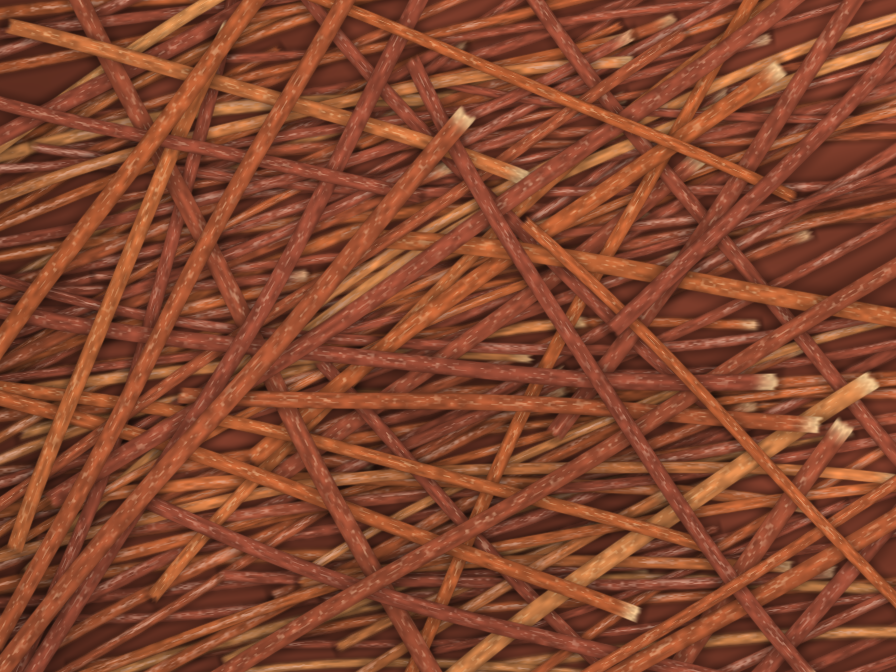
Reproduce this texture procedurally as a WebGL 1 fragment shader.

```glsl
precision highp float;
// Tangle of glossy auburn fibres: soft streaming strands behind, crisp crossing strands in front.
uniform vec2 u_resolution;

#define FIBRES 150
#define BACK_SHARE 0.75
#define HALF_WIDTH 0.0125
#define SHADOW 0.24
#define GLINT 0.72
#define GAP_COLOR vec3(0.39, 0.185, 0.13)
#define RUST_COLOR vec3(0.58, 0.285, 0.205)
#define AMBER_COLOR vec3(0.71, 0.365, 0.20)
#define TAN_COLOR vec3(0.84, 0.55, 0.32)
#define SHEEN_COLOR vec3(0.88, 0.69, 0.60)
#define TIP_COLOR vec3(1.0, 0.84, 0.62)

float hash(vec2 p) {
  return fract(sin(dot(p, vec2(127.1, 311.7))) * 43758.5453);
}

float noise(vec2 p) {
  vec2 cell = floor(p);
  vec2 f = fract(p);
  f = f * f * (3.0 - 2.0 * f);
  float low = mix(hash(cell), hash(cell + vec2(1.0, 0.0)), f.x);
  float high = mix(hash(cell + vec2(0.0, 1.0)), hash(cell + vec2(1.0, 1.0)), f.x);
  return mix(low, high, f.y);
}

// Back strands stream gently uphill; front strands cross in three families.
float fibreAngle(float front, float pick, float spread) {
  if (front < 0.5) return mix(0.0, 0.56, spread);
  if (pick < 0.62) return mix(0.48, 1.2, spread);
  if (pick < 0.82) return mix(-0.42, 0.12, spread);
  return mix(-1.12, -0.78, spread);
}

vec3 fibreTint(float pick) {
  vec3 tint = mix(RUST_COLOR, AMBER_COLOR, smoothstep(0.3, 0.75, pick));
  return mix(tint, TAN_COLOR, smoothstep(0.75, 1.0, pick));
}

// Paints one fibre over the colour below it.
vec3 addFibre(vec3 below, vec2 p, float id, float aspect, float patchLight) {
  float depth = id / float(FIBRES);
  float front = step(BACK_SHARE, depth);
  float pick = hash(vec2(id, 1.3));
  float spread = hash(vec2(id, 2.7));
  float tone = hash(vec2(id, 4.1));
  float vary = hash(vec2(id, 5.9));

  // Position along and across the bent strand
  vec2 center = vec2(hash(vec2(id, 7.3)) * aspect, fract(id * 0.618034 + 0.1 * vary));
  float angle = fibreAngle(front, pick, spread);
  vec2 dir = vec2(cos(angle), sin(angle));
  vec2 q = p - center;
  q = vec2(dot(q, dir), dot(q, vec2(-dir.y, dir.x)));
  float bend = (tone - 0.5) * mix(0.42, 0.28, front);
  q.y += bend * q.x * q.x + 0.004 * sin(q.x * 8.0 + id);

  float width = HALF_WIDTH * mix(0.66, 1.0, front) * mix(0.72, 1.2, vary);
  float reach = mix(0.3, 1.1, hash(vec2(id, 9.1)));
  float beyond = max(abs(q.x) - reach, 0.0);
  float dist = length(vec2(beyond, q.y));
  if (dist > width * 3.0) return below;

  // Contact shadow
  float shade = 1.0 - smoothstep(width * 0.7, width * 2.6, dist);
  shade *= 1.0 - smoothstep(0.0, width, beyond);
  vec3 color = below * (1.0 - SHADOW * shade);
  float blur = max(mix(0.0055, 0.0016, smoothstep(0.1, 0.8, depth)), 0.75 / u_resolution.y);
  float cover = 1.0 - smoothstep(width - blur, width + blur, dist);
  if (cover <= 0.0) return color;

  // Rounded body with mottled pigment
  float across = clamp(q.y / width, -1.0, 1.0);
  float roundness = sqrt(1.0 - across * across);
  float mottle = noise(vec2(q.x * 70.0 + id * 7.0, across * 2.2 + id));
  vec3 body = fibreTint(tone) * mix(0.70, 1.04, roundness) * mix(0.80, 1.14, mottle);
  body *= mix(patchLight, 1.0, front * 0.7);

  // Broken sheen: long streaks behind, fine sparkle in front
  float ridge = exp(-2.6 * pow(across - 0.15, 2.0));
  float streak = noise(vec2(q.x * 18.0 + id * 3.0, across * 1.6 + id));
  float sparkle = noise(vec2(q.x * 165.0 + id * 5.0, across * 4.2 + id));
  float sheen = mix(smoothstep(0.40, 0.90, streak * 0.62 + sparkle * 0.38),
                    smoothstep(0.48, 1.0, sparkle * 0.8 + streak * 0.2) * 0.75, front);
  body = mix(body, mix(SHEEN_COLOR, TIP_COLOR, front * tone), GLINT * sheen * ridge);

  // Pale cut end on some strands, slightly ragged
  float fray = 0.007 * noise(vec2(across * 2.5 + id, q.x * 90.0));
  float pale = smoothstep(reach - 0.04, reach - 0.002, q.x + fray) * step(0.35, vary);
  body = mix(body, TIP_COLOR * mix(0.85, 1.05, sparkle), pale * mix(0.6, 0.9, front));
  cover *= 1.0 - smoothstep(reach - 0.008, reach + 0.004, abs(q.x) + fray);
  return mix(color, body, cover);
}

void main() {
  vec2 p = gl_FragCoord.xy / u_resolution.y;
  float aspect = u_resolution.x / u_resolution.y;

  // Murky depth with broad warm patches
  float patches = noise(p * 3.2 + 4.0);
  float patchLight = mix(0.76, 1.16, patches);
  float haze = noise(vec2(p.x * 5.0 + p.y, p.y * 24.0 - p.x * 7.0));
  vec3 color = mix(GAP_COLOR, RUST_COLOR, 0.6 * haze) * patchLight;

  for (int i = 0; i < FIBRES; i++) {
    color = addFibre(color, p, float(i), aspect, patchLight);
  }
  gl_FragColor = vec4(clamp(color, 0.0, 1.0), 1.0);
}
```
